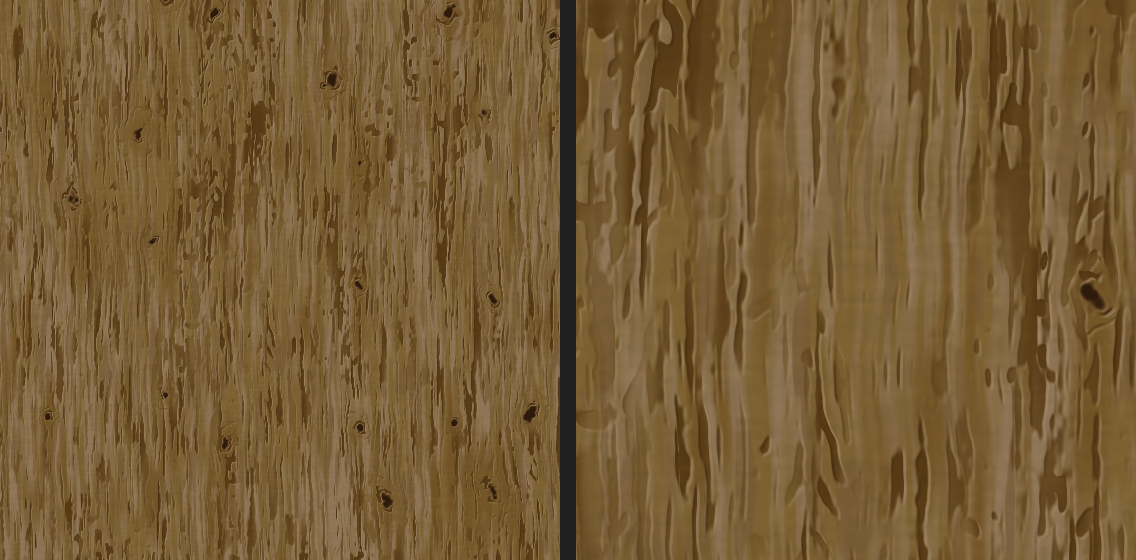
Left, the full canvas; right, a detail of the centre.
This texture is drawn by a WebGL 1 fragment shader. Its source:

```glsl
precision highp float;
// Weathered wood: fine vertical carved grain with chipped bands and small dark knots.
uniform vec2 u_resolution;

const vec3 PALE  = vec3(0.56, 0.46, 0.34);
const vec3 TAN   = vec3(0.525, 0.425, 0.275);
const vec3 OCHRE = vec3(0.49, 0.38, 0.195);
const vec3 DUSK  = vec3(0.455, 0.345, 0.205);
const vec3 BROWN = vec3(0.44, 0.32, 0.14);
const vec3 UMBER = vec3(0.335, 0.22, 0.075);
const vec3 CORE  = vec3(0.15, 0.08, 0.04);
const vec3 GLINT = vec3(0.65, 0.56, 0.44);

const float KNOT_GRID = 5.5;     // cells across the canvas
const float KNOT_CHANCE = 0.55;  // share of cells holding a knot
const float KNOT_SIZE = 0.022;
const float LIGHT_STEP = 0.0016; // reach of the carved highlights
const float GLINT_AMOUNT = 0.6;
const float SHADE_AMOUNT = 0.15;

float hash(vec2 p) {
  return fract(sin(dot(p, vec2(127.1, 311.7))) * 43758.5453);
}

float noise(vec2 p) {
  vec2 i = floor(p), f = fract(p);
  f = f * f * (3.0 - 2.0 * f);
  return mix(mix(hash(i), hash(i + vec2(1.0, 0.0)), f.x),
             mix(hash(i + vec2(0.0, 1.0)), hash(i + vec2(1.0, 1.0)), f.x), f.y);
}

// x: sideways bend of the grain, y: ring groove, z: dark core, w: halo
vec4 knots(vec2 p) {
  vec4 sum = vec4(0.0);
  float wobble = noise(p * 85.0) + 0.5 * noise(p * 190.0) - 0.75;
  float breaks = smoothstep(0.4, 0.6, noise(p * 75.0 + 31.0));
  for (int j = -1; j <= 1; j++) {
    for (int i = -1; i <= 1; i++) {
      vec2 cell = floor(p * KNOT_GRID) + vec2(float(i), float(j));
      float present = step(hash(cell + 7.3), KNOT_CHANCE);
      vec2 jitter = vec2(hash(cell + 1.7), hash(cell + 4.1));
      vec2 center = (cell + 0.1 + 0.8 * jitter) / KNOT_GRID;
      float size = KNOT_SIZE * mix(0.55, 1.15, hash(cell + 9.9));
      vec2 offset = (p - center) / size * vec2(1.0, 0.8);
      offset.y += 1.2 * offset.x * (jitter.x - 0.5);
      float d = length(offset) + 0.6 * wobble;
      float halo = exp(-0.7 * d * d);
      float ring = smoothstep(0.2, 0.9, sin(d * 8.5 - 3.4))
                 * (1.0 - smoothstep(0.9, 1.7, d)) * breaks;
      float core = 1.0 - smoothstep(0.12, 0.45, d);
      sum += present * vec4(-0.6 * offset.x * size * halo, ring, core, halo);
    }
  }
  return sum;
}

// Grain coordinates: gentle sway plus the bend around knots
vec2 grainCoords(vec2 p, float bend) {
  float sway = 0.014 * noise(p * vec2(6.0, 4.0))
             + 0.005 * noise(p * vec2(30.0, 18.0) + 8.0)
             + 0.0016 * noise(p * vec2(90.0, 70.0) + 13.0);
  float slip = 0.05 * noise(vec2(p.x * 34.0, p.y * 2.0));
  return vec2(p.x + sway + bend, p.y + slip);
}

// Depth of the carved surface, 0 on top and 1 in a groove
float relief(vec2 p, vec4 k) {
  vec2 g = grainCoords(p, k.x);
  float rough = 0.16 * (noise(p * vec2(22.0, 8.0) + 3.0) - 0.5)
              + 0.14 * (noise(p * vec2(280.0, 130.0) + 23.0) - 0.5);
  float hairline = smoothstep(0.68, 0.86, noise(g * vec2(270.0, 25.0) + 51.0) + rough);
  float fine = smoothstep(0.68, 0.82, noise(g * vec2(200.0, 17.0)) + rough);
  float wide = smoothstep(0.75, 0.87, noise(g * vec2(135.0, 12.0) + 17.0) + rough);
  float band = smoothstep(0.48, 0.72, noise(p * vec2(15.0, 5.0) + 41.0));
  float chips = band * smoothstep(0.66, 0.78, noise(g * vec2(155.0, 72.0) + 5.0) + rough);
  float strength = mix(0.3, 1.1, noise(g * vec2(75.0, 9.0) + 77.0));
  float grooves = strength * max(max(0.8 * hairline, fine), max(wide, chips));
  return max(max(min(grooves, 1.0) * (1.0 - 0.6 * min(k.w, 1.0)), k.y), k.z);
}

void main() {
  vec2 p = gl_FragCoord.xy / min(u_resolution.x, u_resolution.y);
  vec4 k = knots(p);
  vec2 g = grainCoords(p, k.x);

  // Flat wood: broad tints and soft fibres
  float tint = noise(p * vec2(10.0, 3.0) + 20.0);
  float fibre = noise(g * vec2(140.0, 7.0) + 60.0);
  float hair = noise(g * vec2(300.0, 22.0) + 90.0);
  float tone = 0.28 * tint + 0.4 * fibre + 0.32 * hair;
  vec3 color = mix(OCHRE, TAN, smoothstep(0.36, 0.51, tone));
  color = mix(color, PALE, smoothstep(0.50, 0.66, tone));

  // Faint brushed strokes, then stains along the grain and around knots
  float stroke = smoothstep(0.60, 0.74, noise(g * vec2(170.0, 15.0) + 111.0));
  color = mix(color, DUSK, 0.65 * stroke);
  float stain = smoothstep(0.52, 0.82, 0.45 * noise(p * vec2(22.0, 7.0) + 70.0)
                                     + 0.55 * noise(g * vec2(120.0, 9.0) + 33.0));
  color = mix(color, BROWN, clamp(0.85 * stain + 0.6 * k.w, 0.0, 0.9));

  // Carving lit from the upper left
  float depth = relief(p, k);
  vec2 towardLight = p + LIGHT_STEP * vec2(-1.0, 0.8);
  float slope = relief(towardLight, knots(towardLight)) - depth;
  vec3 grooveColor = mix(BROWN, UMBER, smoothstep(0.3, 1.0, depth + 0.3 * stain));
  color = mix(color, grooveColor, min(1.1 * depth, 0.95));
  color = mix(color, GLINT, GLINT_AMOUNT * max(slope, 0.0));
  color *= 1.0 - SHADE_AMOUNT * max(-slope, 0.0);
  color = mix(color, CORE, 0.85 * min(k.z, 1.0));

  // Faint cross weave and speckle
  color *= 1.0 + 0.05 * (noise(p * vec2(60.0, 250.0)) - 0.5)
               + 0.04 * (noise(p * 330.0) - 0.5);
  gl_FragColor = vec4(color, 1.0);
}
```
